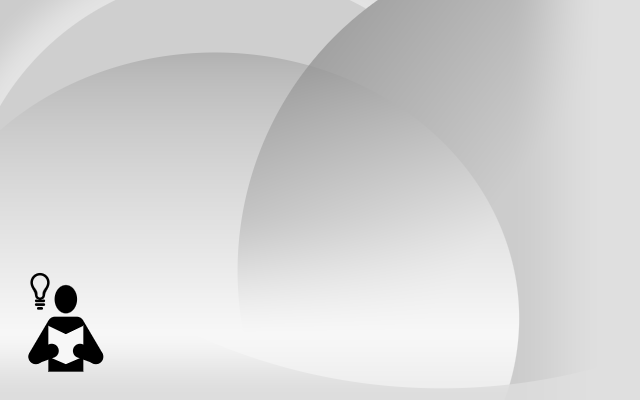
Write a WebGL 2 fragment shader that draws this background.

```glsl
#version 300 es
precision highp float;

uniform vec2 u_resolution;
out vec4 outColor;

// Layout in canvas heights, origin at the lower left
const vec2 DOME_CENTER = vec2(0.5375, 0.2042);
const vec2 DOME_RADII = vec2(0.7604, 0.6646);
const vec2 DISC_CENTER = vec2(1.4229, 0.3229);
const float DISC_RADIUS = 0.829;
const vec2 BOWL_CENTER = vec2(1.1042, 1.5188);
const float BOWL_RADIUS = 1.4896;
const vec2 CORNER_CENTER = vec2(0.5813, 0.3917);
const float CORNER_RADIUS = 0.675;
const vec2 ICON_BASE = vec2(0.1646, 0.0708);
const float ICON_SCALE = 0.2083;

// Grey levels
const float BACKDROP = 0.813;
const float CORNER_DARK = 0.80;
const float CORNER_GLOW = 0.89;
const float DOME_TOP = 0.69;
const float DOME_BRIGHT = 0.97;
const float FLOOR_GREY = 0.865;
const float DISC_DARK = 0.63;
const float DISC_LIGHT = 0.80;
const float RIGHT_GREY = 0.875;
const float INK = 0.0;
const float PAPER = 0.97;

// Antialiased coverage of a signed distance
float cover(float d) {
  return clamp(0.5 - d * u_resolution.y, 0.0, 1.0);
}

float ellipse(vec2 p, vec2 radii) {
  return (length(p / radii) - 1.0) * min(radii.x, radii.y);
}

float capsule(vec2 p, vec2 a, vec2 b, float r) {
  vec2 ab = b - a;
  float t = clamp(dot(p - a, ab) / dot(ab, ab), 0.0, 1.0);
  return length(p - a - ab * t) - r;
}

float smoothMin(float a, float b, float k) {
  float h = max(k - abs(a - b), 0.0) / k;
  return min(a, b) - h * h * k * 0.25;
}

// Layered arcs with soft gradients
float backdrop(vec2 p) {
  float depth = 1.0 - p.y;
  float diagonal = p.x + 0.75 * depth;
  float disc = cover(length(p - DISC_CENTER) - DISC_RADIUS);
  float bowl = cover(length(p - BOWL_CENTER) - BOWL_RADIUS);
  float dome = cover(ellipse(p - DOME_CENTER, DOME_RADII));

  // Upper left glow
  float beyond = length(p - CORNER_CENTER) - CORNER_RADIUS;
  float glow = mix(CORNER_GLOW, CORNER_DARK, smoothstep(0.0, 0.13, beyond));
  float outer = mix(glow, BACKDROP, cover(beyond));

  // Disc and right margin outside the dome
  float shade = clamp((diagonal - 0.875) / 0.75, 0.0, 1.0);
  outer = mix(outer, mix(DISC_DARK, DISC_LIGHT, shade), disc);
  outer = mix(outer, 0.855, (1.0 - bowl) * step(0.9, p.x));
  outer = mix(outer, RIGHT_GREY, smoothstep(1.27, 1.52, p.x));

  // Dome brightens downward, then dims toward the floor
  float rise = clamp((depth - 0.131) / 0.702, 0.0, 1.0);
  float inner = mix(DOME_TOP, DOME_BRIGHT, pow(rise, 0.75));
  float dim = (DOME_BRIGHT - FLOOR_GREY) * smoothstep(0.82, 1.0, depth);
  inner -= dim * mix(1.0, 0.4, bowl);

  // Disc shadow seen through the dome
  float shadow = 0.15 * (1.0 - clamp((diagonal - 0.875) / 0.792, 0.0, 1.0));
  shadow *= 1.0 - smoothstep(0.52, 0.86, depth);
  inner *= 1.0 - shadow * disc;

  return mix(outer, inner, dome);
}

// Reader with an open book and a bulb
float drawReader(float grey, vec2 q) {
  vec2 m = vec2(abs(q.x), q.y);
  float head = ellipse(q - vec2(0.0, 0.87), vec2(0.135, 0.17));
  vec2 box = abs(q - vec2(0.0, 0.29)) - vec2(0.21, 0.29);
  float body = min(head, max(box.x, box.y));
  body = min(body, capsule(m, vec2(0.0, 0.57), vec2(0.13, 0.57), 0.09));
  body = min(body, capsule(m, vec2(0.13, 0.57), vec2(0.36, 0.18), 0.09));
  float book = max(m.x - 0.21, max(q.y - 0.45 - 0.48 * m.x, 0.09 + 0.43 * m.x - q.y));
  float forearm = capsule(m, vec2(0.36, 0.18), vec2(0.17, 0.25), 0.085);

  // Bulb outline and its ribbed base
  vec2 b = q - vec2(-0.31, 1.07);
  float glass = smoothMin(length(b) - 0.10, capsule(b, vec2(0.0, -0.06), vec2(0.0, -0.15), 0.045), 0.06);
  float bulb = abs(glass) - 0.015;
  for (int i = 0; i < 3; i++) {
    float w = i < 2 ? 0.045 : 0.02;
    float y = -0.22 - 0.045 * float(i);
    bulb = min(bulb, capsule(b, vec2(-w, y), vec2(w, y), 0.016));
  }

  grey = mix(grey, INK, cover(body * ICON_SCALE));
  grey = mix(grey, PAPER, cover(book * ICON_SCALE));
  return mix(grey, INK, cover(min(forearm, bulb) * ICON_SCALE));
}

void main() {
  vec2 p = gl_FragCoord.xy / u_resolution.y;
  float grey = drawReader(backdrop(p), (p - ICON_BASE) / ICON_SCALE);
  outColor = vec4(vec3(grey), 1.0);
}
```
